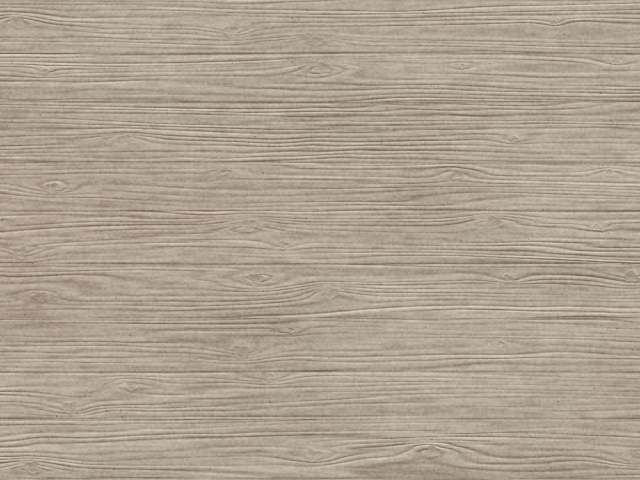
A WebGL 2 fragment shader for this texture:

```glsl
#version 300 es
precision highp float;

uniform vec2 u_resolution;
out vec4 fragColor;

#define BOARDS 9.0          // boards per canvas height
#define RING_RATE 490.0     // ring phase per unit of height
#define WARP_GAIN 8.0       // how far rings wander
#define KNOT_GAIN 10.0      // how far rings bulge round knots
#define KNOT_CELL 0.27      // spacing of knots along a board
#define KNOT_SHARE 0.7      // share of cells holding a knot
#define LIGHT_STEP 0.0024   // height offset used for relief shading
#define RELIEF 0.95         // strength of the shading
#define GRIT 0.5            // strength of the fine surface grain
#define DARK vec3(0.535, 0.475, 0.425)
#define MID vec3(0.685, 0.642, 0.580)
#define LIGHT vec3(0.815, 0.775, 0.705)

struct Grain { float phase; float core; float rim; };

float hash(vec2 p) {
  vec3 q = fract(p.xyx * 0.1031);
  q += dot(q, q.yzx + 33.33);
  return fract((q.x + q.y) * q.z);
}

float noise(vec2 p) {
  vec2 i = floor(p), f = fract(p);
  f = f * f * (3.0 - 2.0 * f);
  return mix(mix(hash(i), hash(i + vec2(1, 0)), f.x),
             mix(hash(i + vec2(0, 1)), hash(i + vec2(1, 1)), f.x), f.y);
}

// Lower edge of a board, slightly uneven in spacing
float boardEdge(float k) {
  return (k + 0.4 * (hash(vec2(k, 7.0)) - 0.5)) / BOARDS;
}

// Layered sines, stretched along the board
float warp(vec2 p, float seed) {
  vec2 q = p * vec2(2.3, 29.0) + seed * vec2(17.3, 5.1);
  float sum = 0.0, amp = 1.0;
  for (int i = 0; i < 5; i++) {
    q += 0.45 * sin(q.yx * 1.2 + seed);
    sum += amp * sin(q.x) * cos(q.y);
    q = mat2(0.88, 0.47, -0.47, 0.88) * q * 1.65 + 2.1;
    amp *= 0.56;
  }
  return sum;
}

// Ring phase of a board, pushed aside by scattered knots
Grain grainAt(vec2 p, float board) {
  Grain g = Grain(RING_RATE * p.y + WARP_GAIN * warp(p, board), 0.0, 0.0);
  float cell = floor(p.x / KNOT_CELL);
  for (float i = -1.0; i <= 1.0; i++) {
    vec2 id = vec2(cell + i + 40.0, board * 3.0 + 11.0);
    if (hash(id) > KNOT_SHARE) continue;
    float size = mix(0.45, 1.15, hash(id + 5.3));
    vec2 centre = vec2((cell + i + hash(id + 2.7)) * KNOT_CELL,
                       boardEdge(board) + mix(0.2, 0.8, hash(id + 9.1)) / BOARDS);
    vec2 d = (p - centre) / size;
    float side = hash(id + 3.9) < 0.5 ? -1.0 : 1.0;
    vec2 wide = d / vec2(0.065, 0.019);
    vec2 tight = (d - vec2(0.012 * side, 0.0)) / vec2(0.024, 0.014);
    g.phase += side * KNOT_GAIN * size * exp(-dot(wide, wide));
    g.phase += side * 4.0 * size * exp(-dot(tight, tight));
    float r = length(d * vec2(0.75, 1.0)) + 0.002 * sin(atan(d.y, d.x) * 3.0 + id.x);
    g.core = max(g.core, 1.0 - smoothstep(0.007, 0.013, r));
    float ring = (r - 0.011) / 0.0028;
    g.rim += exp(-ring * ring) - 0.5 * exp(-r * r / 0.000008);
  }
  return g;
}

// Broad ridges parted by narrow grooves of uneven depth
float ridge(float phase) {
  float s = 0.5 + 0.5 * sin(phase + 0.7 * sin(phase * 0.31));
  return 1.0 - (1.0 - s) * (1.0 - s) + 0.25 * sin(phase * 0.43 + 1.0);
}

// Dark joint with a lit lip just below it
float seamTone(vec2 p, float k) {
  float d = p.y - boardEdge(k) - 0.0012 * sin(p.x * 5.0 + k * 2.0);
  float strength = mix(0.25, 1.0, hash(vec2(k, 21.0))) * mix(0.5, 1.2, noise(vec2(p.x * 6.0, k)));
  float gap = d / 0.0022, lip = (d + 0.0045) / 0.0022;
  return strength * (0.5 * exp(-lip * lip) - 1.1 * exp(-gap * gap));
}

void main() {
  vec2 p = gl_FragCoord.xy / u_resolution.y;
  float nearest = floor(p.y * BOARDS + 0.5);
  float board = p.y < boardEdge(nearest) ? nearest - 1.0 : nearest;

  // Relief lit from above, faded where rings grow too dense to resolve
  Grain here = grainAt(p, board);
  Grain above = grainAt(p + vec2(0.0, LIGHT_STEP), board);
  float rate = abs(above.phase - here.phase) / (LIGHT_STEP * u_resolution.y);
  float depth = mix(0.3, 1.25, noise(p * vec2(2.5, 26.0) + board * 9.0));
  depth *= mix(0.5, 1.3, noise(vec2(p.x * 5.0 + board * 3.0, here.phase / 6.2832)));
  depth *= (1.0 - smoothstep(1.5, 3.0, rate)) * (1.0 - 0.9 * here.core);
  float low = ridge(here.phase), high = ridge(above.phase);
  float tone = RELIEF * depth * ((low - high) + 0.35 * (0.5 * (low + high) - 0.62));
  tone += 0.5 * (here.rim - above.rim) - 0.1 * here.core;
  tone += seamTone(p, nearest);

  // Streaks, grit, stains and sparse pits
  tone += GRIT * (noise(p * vec2(28.0, 230.0)) - 0.5);
  tone += GRIT * (noise(p * vec2(210.0, 270.0) + 31.0) - 0.5);
  float stain = noise(p * vec2(3.5, 9.0) + 13.0) + 0.5 * noise(p * vec2(14.0, 30.0)) - 0.75;
  tone += 0.4 * stain + 0.16 * (hash(vec2(board, 3.0)) - 0.5);
  vec2 pit = p * 65.0, pitId = floor(pit);
  float pitRadius = length(fract(pit) - 0.3 - 0.4 * hash(pitId + 4.0));
  tone -= 0.8 * step(0.975, hash(pitId + 60.0)) * (1.0 - smoothstep(0.05, 0.16, pitRadius));

  // Stone colour, with faint rosy patches
  tone = clamp(tone, -1.35, 1.15);
  vec3 colour = tone < 0.0 ? mix(MID, DARK, -tone) : mix(MID, LIGHT, tone);
  float rosy = smoothstep(0.45, 0.85, noise(p * vec2(2.2, 3.5) + 50.0));
  colour += rosy * vec3(0.004, -0.012, -0.002);
  fragColor = vec4(colour, 1.0);
}
```
